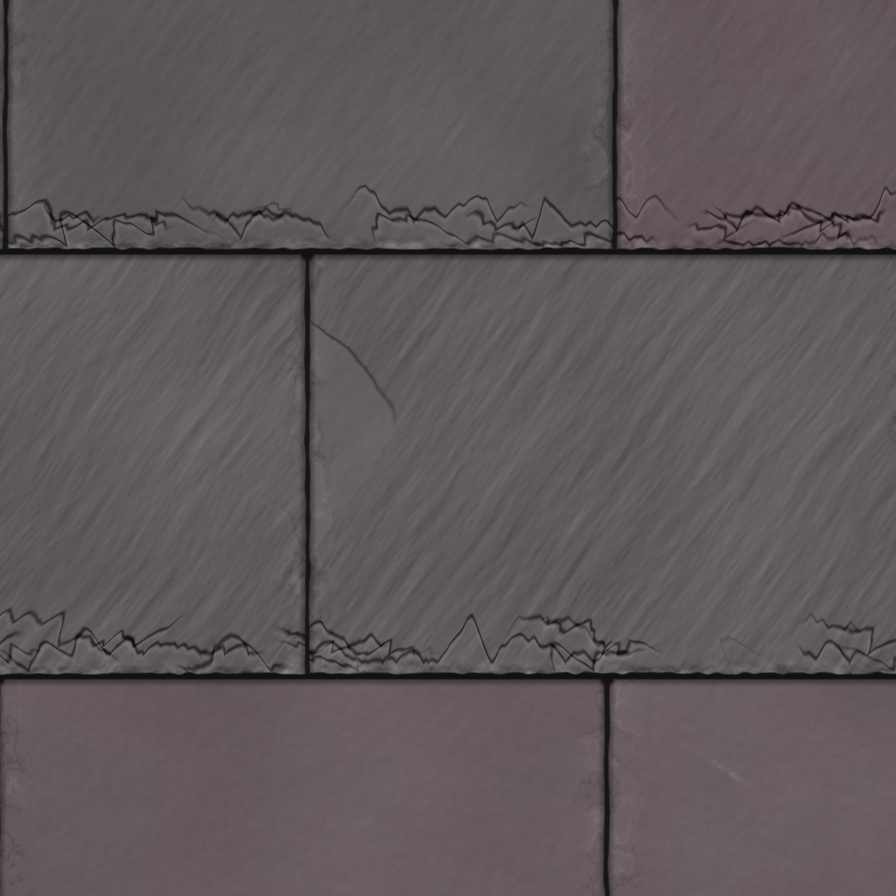
Give the GLSL for this texture, as a three.js fragment shader.

```glsl
// Large overlapping roof slates in a half-offset bond, grey and purple.
// Each slate gets directional grain lit as relief, flaked ledges along its
// lower edge, pale chipped sides, and dark joints with a soft overlap shadow.
varying vec2 vUv;

float hash(vec2 p) {
  return fract(sin(dot(p, vec2(127.1, 311.7))) * 43758.5453);
}

float noise(vec2 p) {
  vec2 i = floor(p), f = fract(p);
  f = f * f * (3.0 - 2.0 * f);
  return mix(mix(hash(i), hash(i + vec2(1.0, 0.0)), f.x),
             mix(hash(i + vec2(0.0, 1.0)), hash(i + 1.0), f.x), f.y);
}

float fbm(vec2 p) {
  float sum = 0.0, amp = 0.533;
  for (int i = 0; i < 4; i++) {
    sum += amp * noise(p);
    p = p * 2.03 + 7.1;
    amp *= 0.5;
  }
  return sum;
}

// Height of the cleaved face: long streaks along the angle plus fine grit
float cleavage(vec2 p, float angle, float streak, float seed) {
  float c = cos(angle), s = sin(angle);
  vec2 q = vec2(c * p.x + s * p.y, c * p.y - s * p.x);
  q.y += 0.012 * noise(p * 9.0 + seed);
  return streak * fbm(q * vec2(13.0, 75.0) + seed) + 0.28 * fbm(p * 85.0 + seed);
}

// Broken ledges above the lower edge: negative in cracks, positive on lit lips
float ledges(float x, float v, float seed) {
  float shade = 0.0;
  for (int i = 0; i < 4; i++) {
    float fi = float(i), s = seed + fi * 17.3;
    float sx = x + 0.7 * v * sin(s);
    float jag = abs(fbm(vec2(sx * 19.0 + s, s)) - 0.5);
    float d = v - 0.007 - 0.009 * fi - 0.13 * jag;
    float shown = smoothstep(0.4, 0.68, noise(vec2(sx * 15.0 + s * 3.0, fi)));
    float width = 0.0012 + 0.0022 * noise(vec2(sx * 40.0, s));
    shade -= shown * 0.2 * exp(-d * d / (width * width));
    shade += shown * 0.045 * exp(-pow((d + 0.005) / 0.0035, 2.0));
  }
  return shade;
}

void main() {
  vec2 p = vUv;

  // Bond: row and column of the slate, and the position inside it
  float row = floor((p.y - 0.245) / 0.474);
  float v = p.y - 0.245 - 0.474 * row;
  float shift = 0.343 + 0.339 * mod(row, 2.0) + 0.0045 * row;
  float x = p.x - shift + 0.003 * (fbm(vec2(p.y * 24.0, row)) - 0.5);
  float col = floor(x / 0.68);
  float u = x - 0.68 * col;
  float right = 0.68 - u, top = 0.474 - v;
  float seed = 40.0 * hash(vec2(col, row) + 3.0);

  // Slate colour with soft mottling
  float purple = clamp(max(-row, row * (col + 1.0)), 0.0, 1.0);
  vec3 color = mix(vec3(0.372, 0.352, 0.360), vec3(0.384, 0.338, 0.350), purple);
  color += 0.006 - 0.012 * row + 0.06 * (fbm(p * 6.0 + seed) - 0.5);
  color += vec3(0.012, 0.0, 0.004) * (fbm(p * 11.0 + seed) - 0.5);

  // Thin flake lost from the left side of the central slate
  float above = max(p.y - 0.515, 0.0) / 0.13;
  float below = max(0.515 - p.y, 0.0) / 0.145;
  float reach = 0.097 * (1.0 - above * above - below);
  reach += 0.012 * (fbm(p * 28.0) - 0.5);
  float central = (1.0 - step(0.5, abs(row))) * (1.0 - step(0.5, abs(col)));
  float flake = central * smoothstep(-0.0015, 0.0015, reach - u);

  // Grain relief, lit from the upper left
  float angle = row < 0.0 ? -0.5 : 0.95;
  float streak = (row == 0.0 ? 1.0 : 0.4) * (1.0 - 0.75 * flake);
  vec2 toLight = vec2(-0.0025, 0.0025);
  float relief = cleavage(p, angle, streak, seed) - cleavage(p + toLight, angle, streak, seed);
  color += 0.15 * clamp(relief, -0.3, 0.3);

  // Flake face and its shadowed upper rim
  color += 0.022 * flake;
  float rim = exp(-pow((u - reach) / 0.0028, 2.0));
  color -= 0.15 * central * rim * smoothstep(0.0, 0.25, above) * smoothstep(1.05, 0.9, above)
         * (0.4 + 0.6 * above);

  // Pale chips and hairline breaks along both sides
  float chips = fbm(p * vec2(30.0, 22.0) + seed);
  float side = min(u, right) + 0.05 * (fbm(p * 12.0 + seed) - 0.5);
  float nearSide = smoothstep(0.045, 0.005, side);
  color += nearSide * (0.018 * smoothstep(0.45, 0.6, chips) + 0.05 * exp(-70.0 * abs(chips - 0.54)));
  color -= nearSide * 0.06 * exp(-90.0 * abs(chips - 0.42));

  // Flaked lower edge with crumbled grit
  color += ledges(p.x, v, seed);
  float crumbs = fbm(vec2(p.x * 75.0, v * 130.0) + seed);
  color += 0.4 * (crumbs - 0.52) * smoothstep(0.022, 0.003, v);

  // Small mineral scratch
  vec2 m = p - vec2(0.81, 0.14);
  float along = 0.85 * m.x - 0.53 * m.y, across = 0.53 * m.x + 0.85 * m.y;
  float scratch = exp(-pow(along / 0.018, 2.0) - pow(across / 0.004, 2.0));
  color += vec3(0.08, 0.13, 0.08) * scratch * smoothstep(0.25, 0.65, fbm(p * 90.0));

  // Joints: overlap shadow, ragged bottom edge, side gap and corner notch
  color *= 1.0 - 0.4 * smoothstep(0.013, 0.002, top);
  color *= 1.0 - 0.3 * smoothstep(0.011, 0.002, min(u, right));
  float rough = 0.003 * noise(vec2(p.x * 95.0, row));
  float gap = smoothstep(0.0045, 0.0018, top);
  gap = max(gap, smoothstep(0.0035, 0.0008, v - rough));
  float sideWidth = 0.0012 + 0.0018 * noise(vec2(p.y * 55.0, seed));
  gap = max(gap, 0.9 * smoothstep(0.0018, -0.0008, min(u, right) - sideWidth));
  gap = max(gap, smoothstep(0.011, 0.005, length(vec2(min(u, right), top * 0.8))));
  color = mix(max(color, 0.07), vec3(0.07, 0.068, 0.068), gap);

  gl_FragColor = vec4(color, 1.0);
}
```
